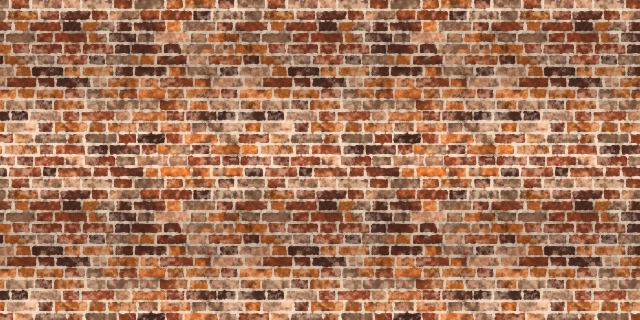
Give the GLSL for this texture, as a Shadertoy shader.

```glsl
#define ROWS 28.57            // courses per canvas height
#define PAIRS 6.25            // stretcher + header pairs per canvas height
#define TILE vec2(5.0, 16.0)  // pairs and courses before the wall repeats
#define PHASE vec2(0.4, 0.3)
#define STRETCHER 0.64        // share of a pair taken by the long brick
#define JITTER 0.09
#define JOINT 0.19            // mortar thickness in courses
#define ROUGHNESS 0.16
#define SMEAR 0.55

const vec3 DARK = vec3(0.29, 0.17, 0.135);
const vec3 RUST = vec3(0.53, 0.25, 0.15);
const vec3 ORANGE = vec3(0.73, 0.39, 0.17);
const vec3 UMBER = vec3(0.55, 0.40, 0.30);
const vec3 PINK = vec3(0.72, 0.50, 0.37);
const vec3 LIME = vec3(0.83, 0.74, 0.65);

float hash(vec2 p) {
    vec3 q = fract(p.xyx * 0.1031);
    q += dot(q, q.yzx + 33.33);
    return fract((q.x + q.y) * q.z);
}

// Value noise that wraps after a whole number of cells
float noise(vec2 p, vec2 period) {
    vec2 i = floor(p), f = fract(p);
    f = f * f * (3.0 - 2.0 * f);
    vec2 a = mod(i, period), b = mod(i + 1.0, period);
    return mix(mix(hash(a), hash(vec2(b.x, a.y)), f.x),
               mix(hash(vec2(a.x, b.y)), hash(b), f.x), f.y);
}

float fbm(vec2 wall, vec2 cells) {
    float sum = 0.0, amp = 0.54;
    for (int i = 0; i < 3; i++) {
        sum += amp * noise(wall * cells, TILE * cells);
        cells *= 2.0;
        amp *= 0.55;
    }
    return sum;
}

// Position of the k-th upright joint in a course
float jointX(float k, float row) {
    float wobble = hash(vec2(mod(k, 2.0 * TILE.x) + 7.0, row + 31.0)) - 0.5;
    return floor(k * 0.5) + STRETCHER * mod(k, 2.0) + JITTER * wobble;
}

vec3 brickColor(float pick) {
    vec3 c = mix(DARK, RUST, smoothstep(0.12, 0.30, pick));
    c = mix(c, ORANGE, smoothstep(0.46, 0.60, pick));
    c = mix(c, UMBER, smoothstep(0.74, 0.78, pick));
    return mix(c, PINK, smoothstep(0.86, 0.92, pick));
}

void mainImage(out vec4 fragColor, in vec2 fragCoord) {
    vec2 wall = fragCoord / iResolution.y * vec2(PAIRS, ROWS) + PHASE;
    float pixel = ROWS / iResolution.y;

    // Wear at three scales
    float patches = fbm(wall, vec2(2.0, 0.5));
    float blotch = fbm(wall + vec2(0.37, 5.0), vec2(6.0, 1.0));
    float grain = fbm(wall, vec2(14.0, 3.0));

    // Flemish bond: alternate courses slide by half a pair
    float course = floor(wall.y);
    float row = mod(course, TILE.y);
    float x = wall.x + 0.5 * mod(row, 2.0) + 0.12 * (hash(vec2(row, 91.0)) - 0.5);
    float k = 2.0 * floor(x) + step(STRETCHER, fract(x));
    k -= step(x, jointX(k, row));
    k += step(jointX(k + 1.0, row), x);
    float left = jointX(k, row), right = jointX(k + 1.0, row);
    vec2 id = vec2(mod(k, 2.0 * TILE.x), row);

    // Distance to a rounded brick with chipped edges
    vec2 center = vec2(0.5 * (left + right), course + 0.5);
    vec2 halfSize = 0.5 * vec2((right - left) * ROWS / PAIRS, 1.0) - 0.5 * JOINT;
    vec2 local = (vec2(x, wall.y) - center) * vec2(ROWS / PAIRS, 1.0);
    vec2 q = abs(local) - halfSize + 0.12;
    float dist = length(max(q, 0.0)) + min(max(q.x, q.y), 0.0) - 0.12;
    dist += ROUGHNESS * (grain - 0.48) + 0.12 * (blotch - 0.48);
    float soft = max(0.6 * pixel, 0.04);
    float brick = 1.0 - smoothstep(-soft, soft, dist);

    // Fired clay: own colour, soot, pale dust
    float pick = hash(id + 3.0) + 0.22 * (patches - 0.45);
    vec3 clay = brickColor(clamp(pick, 0.0, 1.0));
    clay *= 0.88 + 0.28 * hash(id + 57.0);
    clay = mix(clay, DARK, 0.65 * smoothstep(0.50, 0.78, blotch));
    clay *= 0.72 + 0.58 * grain;
    float dust = smoothstep(0.50, 0.80, 0.5 * patches + 0.5 * grain + 0.08 * hash(id));
    clay = mix(clay, LIME, SMEAR * dust);

    // Mortar, dirtier in hollows
    vec3 mortar = mix(UMBER, LIME, smoothstep(0.12, 0.55, 0.5 * grain + 0.5 * patches));
    mortar *= 0.90 + 0.2 * grain;

    vec3 color = mix(mortar, clay, brick);

    // Broad bright and sooty bands across the courses
    float band = cos(6.2832 * (wall.y - 15.0) / TILE.y);
    color *= 1.0 + 0.09 * band + 0.22 * (patches - 0.48);
    fragColor = vec4(clamp(color, 0.0, 1.0), 1.0);
}
```
